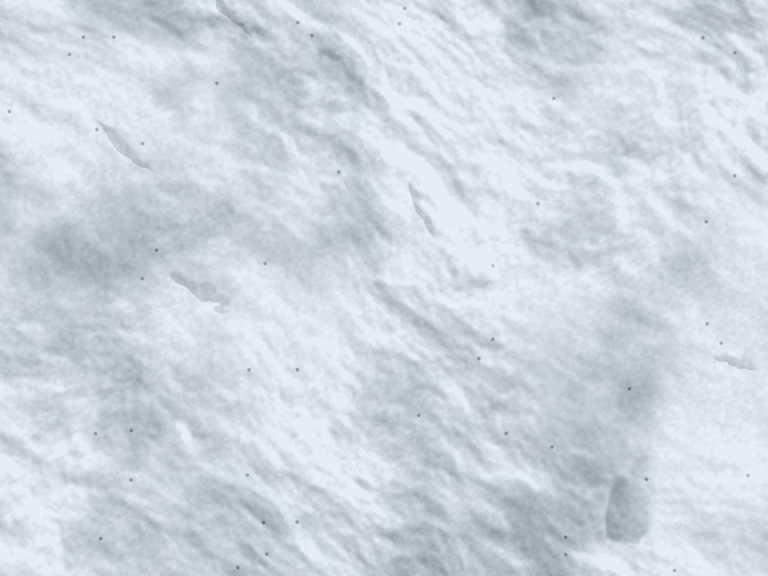
A Shadertoy shader for this texture:

```glsl
const vec3 COOL_OFFSET = vec3(0.0, 0.034, 0.071);
const vec3 ICE_TINT = vec3(-0.012, 0.003, 0.002);
const vec2 LIGHT_DIR = vec2(0.5, 0.86);
const float STREAK_ANGLE = -0.62;

vec2 hash2(vec2 p) {
    vec2 k = vec2(dot(p, vec2(127.1, 311.7)), dot(p, vec2(269.5, 183.3)));
    return fract(sin(k) * 43758.5);
}

vec2 rotate(vec2 p, float a) {
    float c = cos(a), s = sin(a);
    return vec2(c * p.x + s * p.y, c * p.y - s * p.x);
}

// Layered sines that bend the domain
vec2 sway(vec2 p) {
    vec2 w = sin(p.yx * vec2(5.1, 6.3) + vec2(0.7, 2.1));
    w += 0.5 * sin(p.yx * vec2(13.0, 11.0) + 2.0 * w.yx);
    return w + 0.25 * sin(p.yx * vec2(29.0, 31.0) + 2.0 * w);
}

// Cellular noise with softly blended cell heights
float cells(vec2 p) {
    vec2 id = floor(p), f = p - id;
    float total = 0.0, weight = 0.0;
    for (int y = -1; y <= 1; y++)
    for (int x = -1; x <= 1; x++) {
        vec2 n = vec2(x, y);
        vec2 d = n + hash2(id + n) - f;
        float w = exp(-6.0 * dot(d, d));
        total += w * hash2(id + n + 57.0).x;
        weight += w;
    }
    return total / weight;
}

float lumps(vec2 p, int octaves, float gain) {
    float sum = 0.0, amp = 1.0, norm = 0.0;
    for (int i = 0; i < octaves; i++) {
        sum += amp * cells(p);
        norm += amp;
        amp *= gain;
        p = rotate(p, 0.35) * 2.03 + 11.3;
    }
    return sum / norm;
}

// Wind-combed surface height
float crust(vec2 p) {
    return lumps(rotate(p, STREAK_ANGLE) * vec2(4.5, 8.0), 5, 0.56);
}

// Scattered sunken shapes: feathered above, crisp along the lower rim
float hollows(vec2 p, float density, float chance, vec2 size, float seed) {
    vec2 g = p * density, id = floor(g);
    float shade = 0.0;
    for (int y = -1; y <= 1; y++)
    for (int x = -1; x <= 1; x++) {
        vec2 cell = id + vec2(x, y);
        vec2 place = hash2(cell + seed), kind = hash2(cell + seed + 31.0);
        vec2 q = rotate(g - cell - 0.2 - 0.6 * place, STREAK_ANGLE + 0.8 * (kind.y - 0.5));
        q /= density * size * mix(0.7, 1.3, place.y);
        float low = smoothstep(-0.5, 0.6, -q.y);
        float feather = mix(0.8, 0.13, low);
        float inside = 1.0 - smoothstep(1.0 - feather, 1.0, length(q));
        shade = max(shade, step(kind.x, chance) * inside * mix(0.6, 1.0, low));
    }
    return shade;
}

// Sparse grit
float specks(vec2 p, float density, float chance) {
    vec2 g = p * density, id = floor(g), h = hash2(id + 83.0);
    float d = length(g - id - 0.3 - 0.4 * h);
    return step(hash2(id + 19.0).x, chance) * (1.0 - smoothstep(0.06, 0.17, d));
}

void mainImage(out vec4 fragColor, in vec2 fragCoord) {
    vec2 p = fragCoord / iResolution.y;
    vec2 bent = p + 0.022 * sway(p);

    // Broad drifts and combed relief
    float drift = lumps(bent * 3.6 + 4.0, 5, 0.54);
    float height = crust(bent);
    float relief = height - crust(bent + 0.012 * LIGHT_DIR);
    float roughness = mix(0.35, 1.35, cells(bent * 4.3 + 21.0));
    float grain = cells(p * 170.0) - 0.5;

    // Footprints and crevices with crumbled outlines
    vec2 crumbled = bent + 0.09 * (vec2(drift, height) - 0.5);
    float prints = hollows(crumbled, 2.1, 0.5, vec2(0.085, 0.105), 5.0);
    float crevices = hollows(crumbled, 3.6, 0.22, vec2(0.065, 0.012), 47.0);

    // Tone
    float shadow = 1.0 - smoothstep(0.2, 0.58, drift);
    float tone = 0.825 - 0.17 * shadow + 0.05 * smoothstep(0.48, 0.72, drift);
    tone += 0.95 * roughness * relief + 0.05 * grain;
    tone -= 0.15 * prints + 0.13 * crevices;
    tone -= 0.25 * specks(p, 38.0, 0.025);
    tone = clamp(tone, 0.42, 0.9);

    vec3 snow = tone + COOL_OFFSET + ICE_TINT * max(shadow, prints);
    fragColor = vec4(snow, 1.0);
}
```
